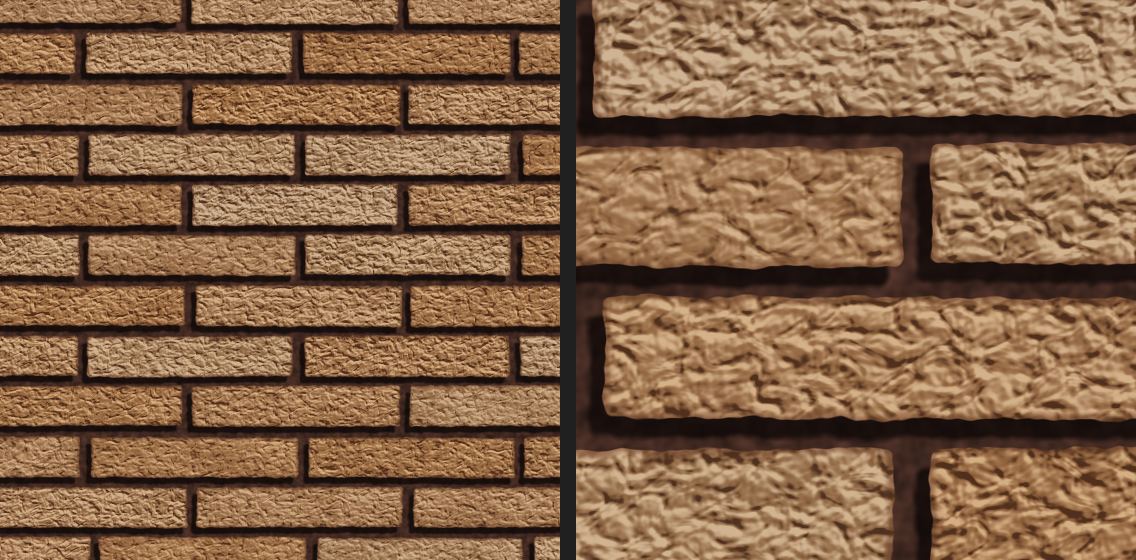
Left: the whole. Right: its middle third, enlarged.
A Shadertoy shader for this texture:

```glsl
#define PITCH vec2(0.387, 0.090)      // spacing of bricks and courses
#define HALF_SIZE vec2(0.1855, 0.0366) // half extent of a brick face
#define FIRST_JOINT 0.147             // joint position on even courses
#define COURSE_OFFSET 0.188           // extra offset on odd courses
#define BASE_Y 0.004                  // centre of the lowest course
#define CORNER 0.005                  // corner radius
#define EDGE_WEAR 0.0028              // raggedness of brick outlines
#define SHADOW_REACH vec2(0.009, 0.0115) // towards the light, upper right
#define GRAIN vec2(62.0, 88.0)        // frequency of the rough face
#define RELIEF 0.68                   // strength of the face lighting

const vec3 SHADOW = vec3(0.095, 0.058, 0.050);
const vec3 MORTAR = vec3(0.285, 0.180, 0.145);
const vec3 CREVICE = vec3(0.31, 0.19, 0.12);
const vec3 CLAY = vec3(0.575, 0.415, 0.275);
const vec3 SAND = vec3(0.82, 0.70, 0.56);
const vec3 RIM = vec3(0.42, 0.255, 0.16);

vec2 hash2(vec2 p) {
    vec3 q = fract(p.xyx * vec3(0.1031, 0.1030, 0.0973));
    q += dot(q, q.yzx + 33.33);
    return fract((q.xx + q.yz) * q.zy);
}

float gradientDot(vec2 cell, vec2 offset) {
    float angle = 6.2832 * hash2(cell).x;
    return dot(vec2(cos(angle), sin(angle)), offset);
}

// Gradient noise, roughly -0.7 to 0.7
float noise(vec2 p) {
    vec2 i = floor(p), f = p - i;
    vec2 u = f * f * f * (f * (f * 6.0 - 15.0) + 10.0);
    vec2 e = vec2(1.0, 0.0);
    return mix(
        mix(gradientDot(i, f), gradientDot(i + e, f - e), u.x),
        mix(gradientDot(i + e.yx, f - e.yx), gradientDot(i + 1.0, f - 1.0), u.x), u.y);
}

// Signed distance to the brick of this cell, with its id
float brickDistance(vec2 p, out vec2 id) {
    float row = floor((p.y - BASE_Y) / PITCH.y + 0.5);
    float shift = FIRST_JOINT + COURSE_OFFSET * mod(row, 2.0)
        + 0.02 * exp2(-row) + 0.006 * (hash2(vec2(row, 71.0)).x - 0.5);
    float column = (p.x - shift) / PITCH.x;
    id = vec2(floor(column), row);
    vec2 q = vec2((fract(column) - 0.5) * PITCH.x, p.y - BASE_Y - row * PITCH.y);

    // Uneven placement, size and slant
    vec2 jitter = hash2(id + 19.0) - 0.5;
    q -= jitter * vec2(0.005, 0.003);
    q.y += q.x * jitter.x * 0.012;
    vec2 extent = HALF_SIZE - hash2(id + 47.0) * vec2(0.003, 0.0015);
    vec2 d = abs(q) - extent + CORNER;
    float box = length(max(d, 0.0)) + min(max(d.x, d.y), 0.0) - CORNER;
    return box + EDGE_WEAR * (noise(p * 38.0) + 0.6 * noise(p * 115.0));
}

// Height of the crumbly brick face
float faceHeight(vec2 p) {
    vec2 q = p * GRAIN;
    q += 0.45 * vec2(noise(q * 0.6 + 9.0), noise(q * 0.6 + 31.0));
    float lumps = noise(q) + 0.6 * noise(q * 2.1 + 5.0) + 0.3 * noise(q * 4.3);
    float cracks = 1.0 - smoothstep(0.0, 0.16, abs(noise(q * 0.75 + 17.0)));
    return lumps - 0.32 * cracks;
}

vec3 brickColor(vec2 p, vec2 id, float dist) {
    vec2 trait = hash2(id + 83.0);
    float height = faceHeight(p);
    float lit = height - faceHeight(p + vec2(0.0016, 0.0030));
    float roughness = RELIEF * mix(0.65, 1.15, trait.x);
    float tone = 0.60 + roughness * lit + 0.20 * noise(p * vec2(9.0, 22.0))
        + 0.16 * (trait.y - 0.5) + 0.10 * noise(p * 240.0);
    tone -= 0.30 * (1.0 - smoothstep(-0.75, -0.10, height));

    vec3 color = mix(CREVICE, CLAY, smoothstep(-0.05, 0.45, tone));
    color = mix(color, SAND, smoothstep(0.38, 1.02, tone));
    color *= mix(vec3(1.03, 0.97, 0.88), vec3(0.99, 1.01, 1.04), trait.y);

    // Darker, redder worn rim
    float rim = smoothstep(-0.0055, -0.0005, dist + 0.003 * noise(p * 60.0));
    return mix(color, RIM * (0.8 + 0.4 * tone), 0.65 * rim);
}

vec3 mortarColor(vec2 p) {
    vec2 casterId;
    float caster = brickDistance(p + SHADOW_REACH, casterId);
    float light = smoothstep(-0.0025, 0.0025, caster);
    float grit = noise(p * 70.0) + 0.6 * noise(p * 170.0);
    vec3 shaded = SHADOW * (1.0 + 0.3 * grit);
    return mix(shaded, MORTAR * (0.9 + 0.4 * grit), light);
}

void mainImage(out vec4 fragColor, in vec2 fragCoord) {
    vec2 p = fragCoord / iResolution.xy;
    float pixel = 1.0 / iResolution.y;
    vec2 id;
    float dist = brickDistance(p, id);
    float cover = 1.0 - smoothstep(-pixel, pixel, dist);
    vec3 color = mix(mortarColor(p), brickColor(p, id, dist), cover);
    fragColor = vec4(color, 1.0);
}
```
